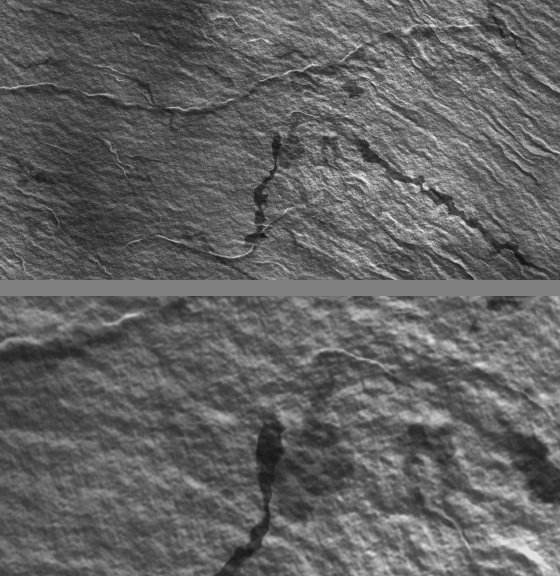
Top, the full canvas; bottom, a detail of the centre.
A WebGL 2 fragment shader for this texture:

```glsl
#version 300 es
precision highp float;
uniform vec2 u_resolution;
out vec4 fragColor;

float hash(vec2 p) {
    vec3 q = fract(vec3(p.xyx) * 0.1031);
    q += dot(q, q.yzx + 33.33);
    return fract((q.x + q.y) * q.z);
}

float noise(vec2 p) {
    vec2 i = floor(p), f = fract(p);
    f = f * f * (3.0 - 2.0 * f);
    return mix(mix(hash(i), hash(i + vec2(1, 0)), f.x),
               mix(hash(i + vec2(0, 1)), hash(i + vec2(1, 1)), f.x), f.y);
}

float fbm(vec2 p, int octaves) {
    float sum = 0.0, amp = 0.5;
    for (int i = 0; i < octaves; i++) {
        sum += amp * noise(p);
        p = mat2(1.6, 1.2, -1.2, 1.6) * p + 11.7;
        amp *= 0.5;
    }
    return sum;
}

float blob(vec2 p, vec2 center, vec2 size) {
    vec2 d = (p - center) / size;
    return exp(-dot(d, d));
}

float window(float x, float a, float b, float soft) {
    return smoothstep(a - soft, a + soft, x) * (1.0 - smoothstep(b - soft, b + soft, x));
}

float band(float d, float width) {
    return exp(-d * d / (width * width));
}

// Flat-bottomed crack with crisp sides
float crack(float d, float width) {
    return 1.0 - smoothstep(width - 0.004, width + 0.004, abs(d));
}

// Broken rubble is concentrated around the fault and the upper right
float rubbleMask(vec2 p) {
    float m = blob(p, vec2(1.14, 0.48), vec2(0.23, 0.3))
            + 0.7 * blob(p, vec2(1.62, 0.82), vec2(0.34, 0.16))
            + 0.6 * blob(p, vec2(1.5, 0.16), vec2(0.25, 0.18))
            + 0.5 * blob(p, vec2(0.2, 0.18), vec2(0.22, 0.14))
            + 0.4 * blob(p, vec2(0.75, 0.9), vec2(0.2, 0.16));
    return clamp(m, 0.0, 1.0);
}

// Layered slate: slanting strata, rubble and fine grain
float height(vec2 p) {
    vec2 warp = vec2(fbm(p * 2.3 + 3.0, 3), fbm(p * 2.3 + 19.0, 3)) - 0.45;
    float fine = fbm(p * 19.0 + 4.0, 3) - 0.44;
    vec2 q = p + 0.16 * warp + 0.03 * fine;
    float across = q.y + 0.5 * q.x + 0.1 * sin(3.0 * q.x + 1.34);
    float along = q.x - 0.5 * q.y;
    float east = smoothstep(0.7, 1.4, p.x);
    float rubble = rubbleMask(p);
    float fold = 1.0 - abs(2.0 * noise(vec2(along * 3.0, across * 18.0)) - 1.0);
    float h = mix(0.006, 0.019, east) * fold * (0.4 + noise(p * 7.0));
    h += mix(0.009, 0.012, east) * noise(vec2(along * 10.0, across * 54.0));
    h += 0.05 * rubble * fbm(p * 21.0 + warp * 5.0, 4);
    h += (0.01 + 0.02 * rubble) * fbm(p * 15.0, 3);
    return h + (0.0135 + 0.004 * rubble) * fbm(p * 66.0, 3);
}

// Short slanted line placed by its seed
float streak(vec2 p, float seed, float width, float jag) {
    vec2 center = vec2(2.0 * hash(vec2(seed, 1.3)), hash(vec2(seed, 5.7)));
    float angle = mix(0.15, -0.95, hash(vec2(seed, 9.1)));
    float len = mix(0.06, 0.22, hash(vec2(seed, 14.9)));
    vec2 dir = vec2(cos(angle), sin(angle)), r = p - center;
    float along = dot(r, dir);
    float d = dot(r, vec2(-dir.y, dir.x)) + jag + 0.25 * along * along;
    return band(d, width) * smoothstep(len, 0.3 * len, abs(along));
}

float upperRidge(float x) {
    return 0.69 - 0.08 * smoothstep(0.25, 0.55, x) + 0.15 * smoothstep(0.65, 1.15, x)
         + 0.13 * smoothstep(1.16, 1.4, x) + 0.02 * smoothstep(1.4, 1.75, x);
}

float lowerRidge(float x) {
    return 0.09 + 0.07 * band(x - 0.56, 0.14) + 0.18 * smoothstep(0.84, 1.05, x);
}

void main() {
    vec2 p = gl_FragCoord.xy / u_resolution.y;
    p.x *= 2.0 * u_resolution.y / u_resolution.x;

    // Raking light from above
    vec2 toLight = normalize(vec2(0.35, 0.94)) * 0.0032;
    float slope = (height(p - toLight * 0.5) - height(p + toLight * 0.5)) / 0.0032;
    float relief = slope / (1.0 + 0.33 * abs(slope));
    float rubble = rubbleMask(p);
    float tone = mix(0.32, 0.41, smoothstep(0.6, 1.5, p.x));
    tone *= 0.42 + 1.22 * fbm(p * 3.2 + 5.0, 5);
    tone *= exp(0.58 * relief);

    // Bright crests with a shaded lower side
    float jag = 0.08 * (fbm(p * 12.0 + 2.0, 5) - 0.47);
    float wear = smoothstep(0.3, 0.65, noise(p * 26.0));
    float upper = p.y - upperRidge(p.x) + 0.7 * jag;
    float lower = p.y - lowerRidge(p.x) + 0.7 * jag;
    float upperSpan = window(p.x, -0.1, 1.78, 0.04);
    float lowerSpan = window(p.x, 0.46, 1.05, 0.03);
    float crest = band(upper, 0.004) * upperSpan + band(lower, 0.0038) * lowerSpan;
    float depth = 0.005 + 0.02 * noise(p * vec2(40.0, 5.0));
    float shade = band(upper + 0.014, depth) * upperSpan + band(lower + 0.013, depth) * lowerSpan;

    // Scattered crests and gashes
    for (int i = 0; i < 28; i++) {
        float seed = float(i) * 3.7 + 2.0;
        crest += 0.7 * streak(p, seed, 0.003, jag);
        shade += 0.7 * streak(p + vec2(0.0, 0.008), seed, 0.006, jag);
    }
    float fray = 2.0 * noise(p * 27.0 + 3.0);
    float gash = 0.0;
    for (int i = 0; i < 10; i++)
        gash += 0.8 * streak(p, float(i) * 5.3 + 71.0, 0.002 + 0.008 * fray, 2.0 * jag);

    // Steep central fault, long diagonal cleft and pits in the rubble
    float fault = p.x - 0.88 - 0.24 * p.y + 1.6 * jag;
    gash += crack(fault, 0.012 * fray) * window(p.y, 0.12, 0.52, 0.03);
    float cleft = 0.82 * (p.y - 0.48 + 0.7 * (p.x - 1.28)) + 1.1 * jag;
    float cleftSpan = window(p.x, 1.27, 1.9, 0.04);
    gash += crack(cleft, 0.012 * fray) * cleftSpan;
    crest += 0.5 * band(cleft + 0.02, 0.004) * cleftSpan;
    gash += 0.8 * smoothstep(0.4, 0.6, blob(p + 2.0 * jag, vec2(1.25, 0.67), vec2(0.04, 0.05)));
    float pits = fbm(p * vec2(17.0, 13.0) + 31.0, 4);
    gash += 0.75 * rubble * smoothstep(0.56, 0.65, pits);

    tone *= 1.0 - 0.35 * min(shade, 1.0);
    tone *= 1.0 - 0.55 * min(gash, 1.0);
    tone += 0.34 * min(crest, 1.0) * mix(0.2, 1.0, wear);
    fragColor = vec4(vec3(clamp(tone, 0.08, 0.88)), 1.0);
}
```
